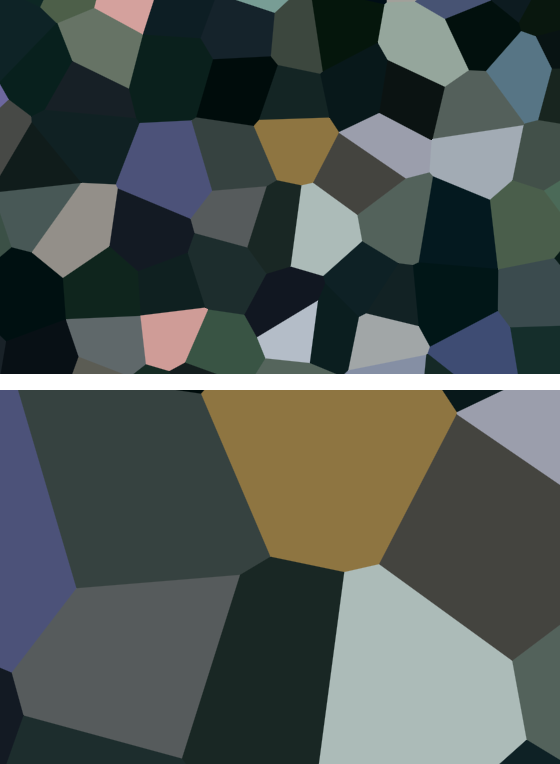
Top, the full canvas; bottom, a detail of the centre.
Write a WebGL 1 fragment shader that draws this background.

```glsl
precision highp float;

// Flat, sharp-edged Voronoi mosaic in dark teal, grey-green, pale grey and
// a few accents. Jittered grid sites form the cells; a cubic permutation
// deals out colour ranks, so that every colour keeps its share of the cells.

uniform vec2 u_resolution;

const vec2 GRID = vec2(9.0, 6.0);   // cells across and up
const float RANKS = 53.0;           // prime, so cubing permutes the ranks
const float JITTER = 0.86;

float hash(vec2 cell, float seed) {
  return fract(sin(dot(cell, vec2(127.1, 311.7)) + seed * 74.7) * 43758.5453);
}

vec2 sitePosition(vec2 cell) {
  vec2 offset = vec2(hash(cell, 1.0), hash(cell, 2.0)) - 0.5;
  return cell + 0.5 + JITTER * offset;
}

// Unique rank for each cell of the grid, from 0 to RANKS - 1.
float cellRank(vec2 cell) {
  vec2 wrapped = mod(cell + vec2(0.0, 5.0), GRID);
  float index = wrapped.x + GRID.x * wrapped.y;
  float square = floor(mod(index * index + 0.5, RANKS));
  return floor(mod(square * index + 0.5, RANKS));
}

// Base colour in rgb, brightness spread in a.
vec4 paletteEntry(float rank) {
  if (rank < 28.0) return vec4(0.05, 0.11, 0.11, 0.11);  // dark teal
  if (rank < 41.0) return vec4(0.29, 0.35, 0.32, 0.17);  // grey-green
  if (rank < 48.0) return vec4(0.62, 0.65, 0.66, 0.26);  // pale grey
  if (rank < 49.0) return vec4(0.56, 0.47, 0.27, 0.03);  // ochre
  if (rank < 50.0) return vec4(0.82, 0.62, 0.60, 0.03);  // pink
  return vec4(0.33, 0.38, 0.52, 0.22);                   // slate blue
}

vec3 cellColor(vec2 cell) {
  vec4 entry = paletteEntry(cellRank(cell));
  vec3 tint = vec3(hash(cell, 3.0), hash(cell, 4.0), hash(cell, 5.0)) - 0.5;
  float brightness = hash(cell, 6.0) - 0.5;
  return clamp(entry.rgb + entry.a * (brightness + 0.45 * tint), 0.0, 1.0);
}

// Mosaic colour at p, with cell borders smoothed over one pixel.
vec3 mosaic(vec2 p, float pixel) {
  vec2 home = floor(p);
  vec2 nearCell = home, nextCell = home;
  vec2 nearSite = p, nextSite = p;
  float nearDist = 100.0, nextDist = 100.0;   // squared distances

  for (int y = -2; y <= 2; y++) {
    for (int x = -2; x <= 2; x++) {
      vec2 cell = home + vec2(float(x), float(y));
      vec2 site = sitePosition(cell);
      vec2 delta = site - p;
      float dist = dot(delta, delta);
      if (dist < nearDist) {
        nextDist = nearDist;
        nextCell = nearCell;
        nextSite = nearSite;
        nearDist = dist;
        nearCell = cell;
        nearSite = site;
      } else if (dist < nextDist) {
        nextDist = dist;
        nextCell = cell;
        nextSite = site;
      }
    }
  }

  // Exact distance to the bisector of the two closest sites
  float gap = max(distance(nearSite, nextSite), 0.001);
  float border = (nextDist - nearDist) / (2.0 * gap);
  float coverage = clamp(0.5 + border / pixel, 0.5, 1.0);
  return mix(cellColor(nextCell), cellColor(nearCell), coverage);
}

void main() {
  float scale = GRID.y / u_resolution.y;
  vec3 color = mosaic(gl_FragCoord.xy * scale, 1.2 * scale);
  gl_FragColor = vec4(color, 1.0);
}
```
